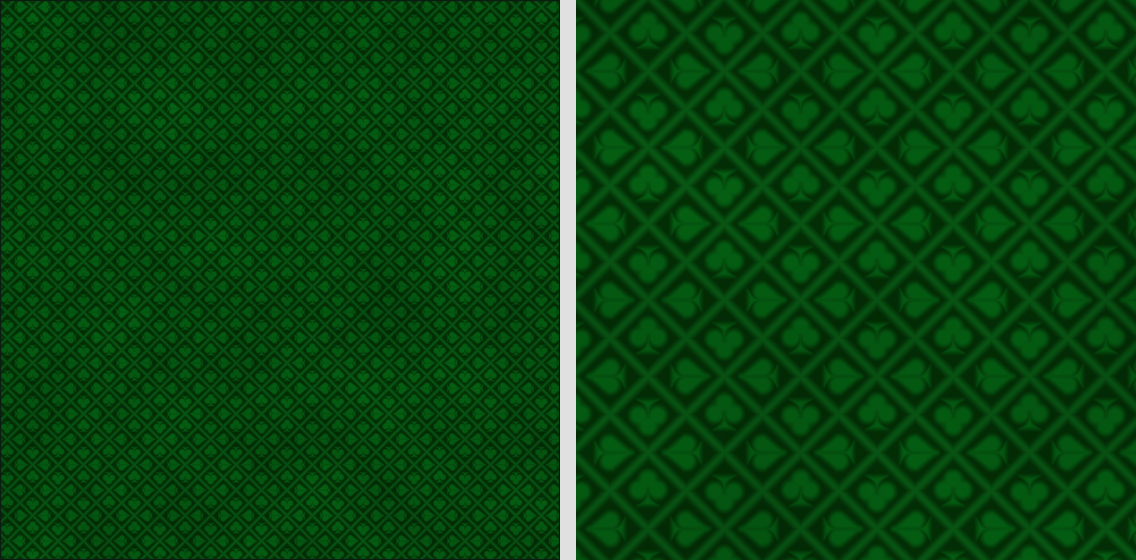
Left, the full canvas; right, a detail of the centre.
A WebGL 1 fragment shader for this pattern:

```glsl
precision highp float;
// Card-table felt: a diagonal trellis whose diamonds hold clubs and sideways spades.
// Clubs sit on a square grid and spades on its half-step offset; both flip in a
// checkerboard. Soft distance functions form the marks, gradient noise the uneven dye.

uniform vec2 u_resolution;

const float REPEATS = 22.02;                  // grid cells across and down
const vec2 ORIGIN = vec2(0.5125, 0.6016);     // centre of one upright club
const float LINE_HALF_WIDTH = 0.050;          // in cells
const float SOFTNESS = 0.0024;                // half width of the blurred edge, in canvas units
const float FRAME_WIDTH = 0.002;              // in canvas units
const float DYE_SCALE = 8.0;                  // noise cells across the canvas
const float DYE_STRENGTH = 0.14;

const float LOBE_RADIUS = 0.120;              // symbol sizes, in cells
const float CLUB_TOP = 0.15;
const vec2 CLUB_SIDE = vec2(0.122, 0.012);
const vec2 SPADE_LOBE = vec2(0.108, -0.005);
const vec2 SPADE_TIP = vec2(0.0, 0.28);
const float TIP_RADIUS = 0.01;
const float STEM_TOP = 0.1;
const float STEM_BASE = 0.190;
const float STEM_HALF_WIDTH = 0.02;
const float STEM_FLARE = 0.11;
const float UNION_BLEND = 0.06;               // fills the seams inside a symbol

const vec3 FELT = vec3(0.010, 0.172, 0.018);
const vec3 TRELLIS = vec3(0.030, 0.322, 0.073);
const vec3 SYMBOL = vec3(0.017, 0.349, 0.068);
const vec3 FRAME = vec3(0.050, 0.110, 0.076);

vec2 hashGradient(vec2 cell) {
  float angle = 6.28318 * fract(sin(dot(cell, vec2(127.1, 311.7))) * 4375.85);
  return vec2(cos(angle), sin(angle));
}

float gradientNoise(vec2 p) {
  vec2 i = floor(p), f = p - i;
  vec2 w = f * f * f * (f * (f * 6.0 - 15.0) + 10.0);
  vec2 e = vec2(1.0, 0.0);
  float low = mix(dot(hashGradient(i), f), dot(hashGradient(i + e), f - e), w.x);
  float high = mix(dot(hashGradient(i + e.yx), f - e.yx), dot(hashGradient(i + 1.0), f - 1.0), w.x);
  return mix(low, high, w.y);
}

float smoothUnion(float a, float b) {
  float h = max(UNION_BLEND - abs(a - b), 0.0);
  return min(a, b) - 0.25 * h * h / UNION_BLEND;
}

// Stem that flares out into a flat foot; its top hides inside the lobes
float stemDistance(vec2 p) {
  float t = clamp(-p.y / STEM_BASE, 0.0, 1.0);
  float halfWidth = STEM_HALF_WIDTH + STEM_FLARE * t * t * t;
  return max(abs(p.x) - halfWidth, max(p.y - STEM_TOP, -STEM_BASE - p.y));
}

float clubDistance(vec2 p) {
  float top = length(p - vec2(0.0, CLUB_TOP));
  float side = length(vec2(abs(p.x), p.y) - CLUB_SIDE);
  return min(smoothUnion(top, side) - LOBE_RADIUS, stemDistance(p));
}

// One half of the spade: a lobe that tapers to the tip
float taperDistance(vec2 p) {
  vec2 q = p - SPADE_LOBE;
  vec2 axis = SPADE_TIP - SPADE_LOBE;
  float h = clamp(dot(q, axis) / dot(axis, axis), 0.0, 1.0);
  return length(q - axis * h) - mix(LOBE_RADIUS, TIP_RADIUS, h);
}

float spadeDistance(vec2 p) {
  float body = smoothUnion(taperDistance(p), taperDistance(vec2(-p.x, p.y)));
  return min(body, stemDistance(p));
}

// +1 on even cells, -1 on odd ones
float checkerSign(vec2 cell) {
  return 1.0 - 2.0 * mod(cell.x + cell.y, 2.0);
}

float coverage(float d, float soft) {
  return 1.0 - smoothstep(-soft, soft, d);
}

void main() {
  vec2 uv = gl_FragCoord.xy / u_resolution;
  float pixel = 1.0 / min(u_resolution.x, u_resolution.y);
  float soft = max(SOFTNESS, 0.75 * pixel) * REPEATS;
  vec2 grid = (uv - ORIGIN) * REPEATS;

  // Positions relative to the nearest club and the nearest spade
  vec2 clubCell = floor(grid + 0.5);
  vec2 spadeCell = floor(grid);
  vec2 fromClub = grid - clubCell;
  vec2 fromSpade = grid - spadeCell - 0.5;

  // Clubs stand up or down, spades point left or right
  float club = clubDistance(vec2(fromClub.x, fromClub.y * checkerSign(clubCell)));
  float spade = spadeDistance(vec2(fromSpade.y, -fromSpade.x * checkerSign(spadeCell)));

  // Diagonal trellis along the diamond edges
  float diamond = abs(fromClub.x) + abs(fromClub.y) - 0.5;
  float trellis = abs(diamond) * 0.70711 - LINE_HALF_WIDTH;

  vec3 color = mix(FELT, SYMBOL, coverage(min(club, spade), soft));
  color = mix(color, TRELLIS, coverage(trellis, soft));
  color *= 1.0 + DYE_STRENGTH * gradientNoise(uv * DYE_SCALE);

  // Thin dark frame around the canvas
  vec2 border = min(uv, 1.0 - uv);
  float frame = min(border.x, border.y) - FRAME_WIDTH;
  color = mix(color, FRAME, coverage(frame, 0.5 * pixel));

  gl_FragColor = vec4(color, 1.0);
}
```
